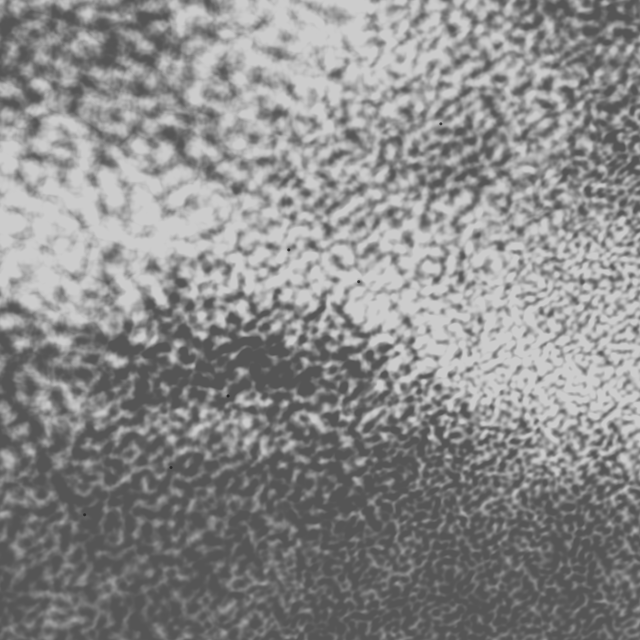
Give the GLSL for this texture, as a WebGL 1 fragment shader.

```glsl
precision highp float;
uniform vec2 u_resolution;

#define DARK 0.335
#define LIGHT 0.80
#define COARSE_FREQ 33.0
#define MEDIUM_FREQ 60.0
#define FINE_FREQ 88.0
#define GRAIN_CONTRAST 1.0
#define RAGGEDNESS 0.045
#define SPECK_GRID 12.0
#define SPECK_SHARE 0.04

float hash(vec2 p) {
  return fract(sin(dot(p, vec2(127.1, 311.7))) * 43758.5453);
}

vec2 hash2(vec2 p) {
  return vec2(hash(p), hash(p + 57.3));
}

mat2 rotation(float a) {
  return mat2(cos(a), sin(a), -sin(a), cos(a));
}

float slope(vec2 cell, vec2 offset) {
  float a = 6.2832 * hash(cell);
  return dot(vec2(cos(a), sin(a)), offset);
}

// Gradient noise, centred on zero
float noise(vec2 p) {
  vec2 i = floor(p), f = fract(p);
  vec2 u = f * f * f * (f * (f * 6.0 - 15.0) + 10.0);
  vec2 e = vec2(1.0, 0.0);
  float low = mix(slope(i, f), slope(i + e.xy, f - e.xy), u.x);
  float high = mix(slope(i + e.yx, f - e.yx), slope(i + e.xx, f - e.xx), u.x);
  return mix(low, high, u.y);
}

// Rounded cloud cells: bright centres, darker gaps
float puffs(vec2 p) {
  vec2 i = floor(p), f = fract(p);
  float nearest = 2.0;
  for (int y = -1; y <= 1; y++) {
    for (int x = -1; x <= 1; x++) {
      vec2 cell = vec2(float(x), float(y));
      nearest = min(nearest, length(cell + hash2(i + cell) - f));
    }
  }
  return 0.48 - nearest;
}

float blob(vec2 p, vec2 centre, vec2 radius) {
  vec2 q = (p - centre) / radius;
  return exp(-dot(q, q));
}

// Blend two uncorrelated layers at constant contrast
float blendLayers(float a, float b, float w) {
  return mix(a, b, w) / length(vec2(w, 1.0 - w));
}

// Large bright band, paler sky above it and dark ground below
float cover(vec2 p) {
  float ridge = 0.645 - 0.30 * smoothstep(0.25, 1.1, p.x);
  float d = p.y - ridge;
  float c = mix(0.17, 0.55, smoothstep(-0.25, 0.0, d));
  c += 0.31 * exp(-d * d / 0.008);
  c += 0.28 * blob(p, vec2(0.54, 0.96), vec2(0.22, 0.14));
  c += 0.16 * blob(p, vec2(0.90, 0.55), vec2(0.25, 0.13));
  c += 0.18 * blob(p, vec2(0.06, 0.62), vec2(0.14, 0.14));
  c -= 0.22 * blob(p, vec2(0.08, 0.95), vec2(0.22, 0.13));
  c -= 0.32 * blob(p, vec2(0.97, 0.77), vec2(0.09, 0.09));
  c -= 0.30 * blob(p, vec2(0.92, 0.98), vec2(0.17, 0.06));
  c -= 0.22 * blob(p, vec2(0.73, 0.76), vec2(0.07, 0.07));
  c -= 0.32 * blob(p, vec2(0.42, 0.42), vec2(0.13, 0.05));
  c += 0.34 * blob(p, vec2(0.36, 0.345), vec2(0.16, 0.045));
  c += 0.32 * blob(p, vec2(0.10, 0.375), vec2(0.06, 0.045));
  return c;
}

// Cloud grain, shrinking from upper left to lower right
float grain(vec2 p) {
  float t = 0.8 * p.x - 0.6 * p.y + 0.4;
  vec2 warp = 0.006 * vec2(noise(p * 22.0), noise(p * 22.0 + 40.0));
  vec2 q = p + warp;
  vec2 tilted = rotation(0.3) * q * vec2(0.85, 1.1);
  vec2 slanted = rotation(-0.6) * q * vec2(0.9, 1.1);
  float coarse = 0.65 * puffs(tilted * COARSE_FREQ)
               + 0.8 * noise(tilted * COARSE_FREQ * 1.25 + 9.0);
  float medium = noise(slanted * MEDIUM_FREQ + 23.0);
  float fine = noise(slanted * FINE_FREQ + 71.0);
  float g = blendLayers(coarse, medium, smoothstep(0.08, 0.5, t));
  g = blendLayers(g, fine, smoothstep(0.45, 0.95, t));
  return g + 0.2 * noise(q * 125.0);
}

// Rare tiny dark dots
float specks(vec2 p) {
  vec2 cell = floor(p * SPECK_GRID);
  vec2 centre = (cell + 0.2 + 0.6 * hash2(cell + 5.0)) / SPECK_GRID;
  float dotMask = 1.0 - smoothstep(0.001, 0.0035, length(p - centre));
  return dotMask * step(1.0 - SPECK_SHARE, hash(cell + 31.0));
}

void main() {
  vec2 p = gl_FragCoord.xy / u_resolution;
  vec2 ragged = vec2(noise(p * 9.0), noise(p * 9.0 + 17.0))
              + 0.5 * vec2(noise(p * 21.0 + 3.0), noise(p * 21.0 + 61.0));
  float c = cover(p + RAGGEDNESS * ragged);
  c += 0.16 * noise(p * 7.0 + 11.0) + 0.16 * noise(p * 17.0 + 5.0);

  // Strongest grain along the broken edge, calmer towards the bottom
  float strength = mix(0.55, 0.9, smoothstep(0.05, 0.4, p.y));
  strength += 0.35 * blob(p, vec2(0.48, 0.47), vec2(0.3, 0.14));
  c += GRAIN_CONTRAST * strength * grain(p);

  float tone = mix(DARK, LIGHT, smoothstep(0.0, 1.0, c));
  tone = mix(tone, 0.12, 0.8 * specks(p));
  gl_FragColor = vec4(vec3(tone), 1.0);
}
```
